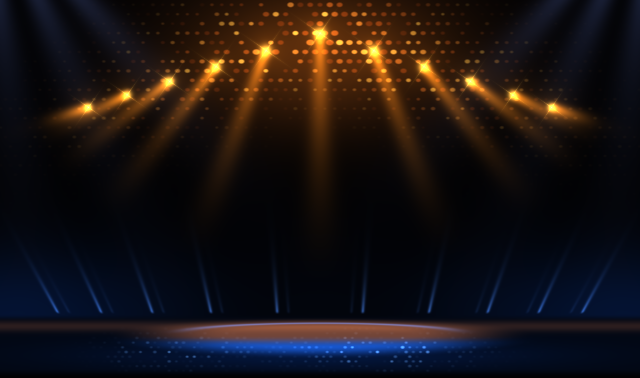
This background is drawn by a Shadertoy shader. Its source:

```glsl
// Dark stage with an arc of amber spotlights, a dotted light wall and a blue-lit floor.

const int   LAMP_SIDE   = 5;      // lamps on each side of the central one
const int   RAY_COUNT   = 5;      // floor rays on each side
const float LAMP_TOP    = 0.912;
const float ARC_SLOPE   = 0.32;
const float HORIZON     = 0.165;
const float POOL_Y      = 0.115;
const vec2  WALL_CELL   = vec2(0.026, 0.025);
const vec2  FLOOR_CELL  = vec2(0.019, 0.0125);
const vec3  NIGHT       = vec3(0.004, 0.004, 0.009);
const vec3  AMBER       = vec3(1.0, 0.54, 0.09);
const vec3  GOLD        = vec3(1.0, 0.78, 0.28);
const vec3  EMBER       = vec3(0.95, 0.30, 0.06);
const vec3  HALO        = vec3(0.33, 0.16, 0.035);
const vec3  COPPER      = vec3(0.43, 0.23, 0.12);
const vec3  STEEL       = vec3(0.11, 0.14, 0.24);
const vec3  DEEP_BLUE   = vec3(0.008, 0.065, 0.18);
const vec3  POOL_BLUE   = vec3(0.08, 0.27, 0.62);
const vec3  RAY_BLUE    = vec3(0.22, 0.40, 0.72);

float hash(vec2 p) {
    vec3 q = fract(p.xyx * 0.1031);
    q += dot(q, q.yzx + 33.33);
    return fract((q.x + q.y) * q.z);
}

float bell(float v) { return exp(-v * v); }

// Distance along (x) and across (y) a ray; the angle is measured from straight down.
vec2 rayCoords(vec2 p, vec2 origin, float angle) {
    vec2 dir = vec2(sin(angle), -cos(angle));
    vec2 d = p - origin;
    return vec2(dot(d, dir), d.x * dir.y - d.y * dir.x);
}

// Staggered oval dots: coverage in x, random value in y.
vec2 dotGrid(vec2 p, vec2 cell, float size, float px) {
    vec2 g = p / cell;
    g.x += 0.5 * mod(floor(g.y), 2.0);
    float rnd = hash(floor(g) + 71.0);
    vec2 f = (fract(g) - 0.5) * cell / vec2(1.35, 1.0);
    float radius = cell.y * size * (0.55 + 0.45 * rnd);
    float cover = 1.0 - smoothstep(radius - px, radius + px, length(f));
    return vec2(cover * step(0.25, rnd), hash(floor(g) + 19.0));
}

// Four-pointed glint with a round core.
float glint(vec2 d, float size) {
    d = mat2(0.82, 0.57, -0.57, 0.82) * d / size;
    vec2 a = abs(d);
    float spikes = exp(-a.x * 2.2 - a.y * 22.0) + exp(-a.y * 2.2 - a.x * 22.0);
    return 0.75 * spikes + 0.9 * exp(-dot(d, d) * 9.0);
}

vec3 spotlights(vec2 p) {
    vec3 light = vec3(0.0);
    for (int i = -LAMP_SIDE; i <= LAMP_SIDE; i++) {
        float k = abs(float(i)), side = sign(float(i));
        float x = 0.1475 * k - 0.005 * k * k;
        vec2 lamp = vec2(side * x, LAMP_TOP - ARC_SLOPE * x);
        vec2 r = rayCoords(p, lamp, side * (0.38 * k - 0.026 * k * k));
        float t = max(r.x, 0.0);
        float reach = 0.67 - 0.075 * k - 0.006 * k * k;
        float fade = pow(max(1.0 - t / reach, 0.0), 1.5);
        float beam = bell(r.y / (0.012 + 0.07 * t)) * smoothstep(-0.012, 0.015, r.x);
        light += AMBER * beam * (0.42 * fade + 0.65 * exp(-t / 0.05));
        light += GOLD * glint(p - lamp, 0.048 - 0.003 * k);
        light += AMBER * 0.25 * exp(-length(p - lamp) / 0.03);
    }
    return light;
}

vec3 wall(vec2 p, float px) {
    float ax = abs(p.x);
    vec3 col = HALO * exp(-pow(p.x / 0.34, 2.0) - pow((p.y - 0.86) / 0.19, 2.0));
    // Dotted panel following the lamp arc
    float arc = p.y - LAMP_TOP + ARC_SLOPE * ax;
    float mask = bell(arc / (arc > 0.0 ? 0.17 : 0.12)) * bell(ax / 0.46);
    vec2 dots = dotGrid(p, WALL_CELL, 0.13 + 0.17 * mask, px);
    col += mix(EMBER, GOLD, dots.y * dots.y) * dots.x * mask * (0.2 + 0.75 * dots.y);
    // Pale side beams from the upper corners
    for (int i = 0; i < 3; i++) {
        float k = float(i);
        vec2 r = rayCoords(vec2(ax, p.y), vec2(0.68 + 0.09 * k, 1.06), -0.72 + 0.3 * k);
        float t = max(r.x, 0.0);
        col += STEEL * bell(r.y / (0.025 + 0.11 * t)) * exp(-t / 0.27);
    }
    // Blue haze and short rays rising from the horizon
    col += DEEP_BLUE * bell((p.y - HORIZON) / 0.17) * (0.2 + 0.8 * smoothstep(0.1, 0.85, ax));
    for (int i = 0; i < 2 * RAY_COUNT; i++) {
        float k = float(i / 2), faint = float(i % 2);
        float h = p.y - HORIZON - 0.007;
        float x = 0.113 + 0.185 * k - 0.01 * k * k - 0.03 * faint;
        float s = ax - x - h * (0.07 + 0.16 * k - 0.01 * k * k);
        float fade = smoothstep(-0.004, 0.006, h) * exp(-max(h, 0.0) / 0.055);
        col += RAY_BLUE * bell(s / (0.004 + 0.025 * max(h, 0.0))) * fade * mix(0.8, 0.15, faint);
    }
    return col;
}

vec3 stageFloor(vec2 p, float px) {
    vec2 q = p - vec2(0.0, POOL_Y);
    float front = 1.0 - smoothstep(0.082, 0.112, p.y);
    float pool = 1.0 - smoothstep(0.5, 1.08, length(q / vec2(0.56, 0.06)));
    float disc = 1.0 - smoothstep(0.45, 1.1, length(q / vec2(0.52, 0.042)));
    vec3 col = DEEP_BLUE * (0.35 + 0.9 * bell(p.x / 0.6) * bell((p.y - 0.06) / 0.04));
    col += COPPER * (disc * (1.0 - front) + 0.38 * bell((p.y - 0.137) / 0.014));
    col += POOL_BLUE * pool * front;
    float rim = bell((length(q / vec2(0.38, 0.03)) - 1.0) / 0.08);
    col += POOL_BLUE * 0.75 * rim * smoothstep(0.115, 0.142, p.y);
    // Reflected sparkles in two patches
    vec2 dots = dotGrid(p, FLOOR_CELL, 0.27, px);
    float patches = bell((p.x - 0.16) / 0.18) + 0.6 * bell((p.x + 0.37) / 0.15);
    patches *= bell((p.y - 0.068) / 0.035);
    col += vec3(0.45, 0.68, 0.95) * dots.x * patches * dots.y * dots.y;
    return col * smoothstep(0.0, 0.025, p.y);
}

void mainImage(out vec4 fragColor, in vec2 fragCoord) {
    float px = 1.0 / iResolution.y;
    vec2 p = (fragCoord - vec2(0.5 * iResolution.x, 0.0)) * px;
    float floorMask = 1.0 - smoothstep(HORIZON - 0.015, HORIZON + 0.004, p.y);
    vec3 col = NIGHT + mix(wall(p, px) + spotlights(p), stageFloor(p, px), floorMask);
    fragColor = vec4(clamp(col, 0.0, 1.0), 1.0);
}
```
